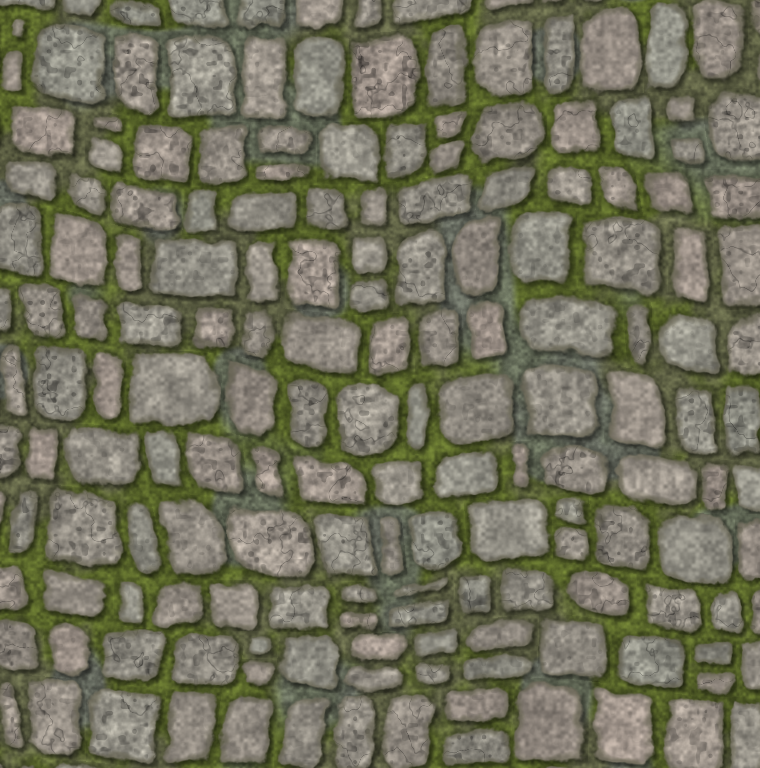
This texture is drawn by a WebGL 2 fragment shader. Its source:

```glsl
#version 300 es
precision highp float;
// Weathered cobblestones in uneven rows with moss growing in the joints.

uniform vec2 u_resolution;
out vec4 fragColor;

const float ROWS = 11.4;
const float COLUMN_DENSITY = 1.12;

float hash(vec2 p) {
    return fract(sin(dot(p, vec2(127.1, 311.7))) * 43758.5453);
}

float noise(vec2 p) {
    vec2 i = floor(p), f = fract(p);
    f = f * f * (3.0 - 2.0 * f);
    return mix(mix(hash(i), hash(i + vec2(1, 0)), f.x),
               mix(hash(i + vec2(0, 1)), hash(i + vec2(1, 1)), f.x), f.y);
}

float fbm(vec2 p) {
    float sum = 0.0, amplitude = 0.533;
    for (int i = 0; i < 4; i++) {
        sum += amplitude * noise(p);
        p = mat2(1.6, 1.2, -1.2, 1.6) * p + 7.3;
        amplitude *= 0.5;
    }
    return sum;
}

float smoothMax(float a, float b, float k) {
    float h = max(k - abs(a - b), 0.0) / k;
    return max(a, b) + h * h * k * 0.25;
}

float jitteredEdge(float i, float seed, float amount) {
    return i + amount * (hash(vec2(i, seed)) - 0.5);
}

// Interval of an uneven 1D grid holding x: low edge, high edge, index.
vec3 span(float x, float seed, float amount) {
    float i = floor(x);
    if (x < jitteredEdge(i, seed, amount)) i -= 1.0;
    else if (x >= jitteredEdge(i + 1.0, seed, amount)) i += 1.0;
    return vec3(jitteredEdge(i, seed, amount), jitteredEdge(i + 1.0, seed, amount), i);
}

// Chipped block: a box trimmed by eight tilted planes.
float chippedBlock(vec2 p, vec2 halfSize, vec2 id) {
    vec2 box = abs(p) - halfSize;
    float d = max(box.x, box.y);
    for (int k = 0; k < 8; k++) {
        float fk = float(k);
        float angle = fk * 0.7854 + 0.4 * (hash(id + fk * 3.7) - 0.5);
        vec2 n = vec2(cos(angle), sin(angle));
        float r = hash(id + fk * 5.3 + 11.0);
        float reach = k % 2 == 0 ? mix(0.86, 1.02, r) : mix(0.76, 0.98, r);
        d = smoothMax(d, dot(p, n) - reach * dot(abs(n), halfSize), 0.06);
    }
    return d;
}

// Signed distance to the stone of the cell at q, in row heights.
float stoneDistance(vec2 q, out vec2 id) {
    q += vec2(0.5, 0.75) * (vec2(noise(q * 0.4 + 31.0), noise(q * 0.37)) - 0.5);
    vec3 row = span(q.y, 3.0, 0.42);
    float shift = 10.0 * hash(vec2(row.z, 8.0));
    vec3 col = span(q.x * COLUMN_DENSITY + shift, row.z + 17.0, 0.7);
    id = vec2(col.z, row.z);
    vec2 low = vec2((col.x - shift) / COLUMN_DENSITY, row.x);
    vec2 high = vec2((col.y - shift) / COLUMN_DENSITY, row.y);

    // A few cells hold two short stones, one above the other.
    if (hash(id + 41.0) < 0.1) {
        float cut = mix(low.y, high.y, 0.4 + 0.25 * hash(id + 43.0));
        if (q.y < cut) high.y = cut;
        else { low.y = cut; id += 0.5; }
    }
    float margin = 0.045 + 0.05 * hash(id + 5.0);
    float d = chippedBlock(q - 0.5 * (low + high), 0.5 * (high - low) - margin, id);
    return d + 0.17 * (fbm(q * 4.0) - 0.5);
}

vec3 stoneColor(vec2 q, vec2 id, float d) {
    float rough = hash(id + 61.0);
    vec3 tint = mix(vec3(0.55, 0.55, 0.51), vec3(0.60, 0.555, 0.52), hash(id + 67.0));
    vec3 color = tint * mix(0.95, 1.07, hash(id + 71.0));
    color *= 1.0 + 0.38 * (fbm(q * 3.5 + id * 9.0) - 0.5);
    color *= 1.0 + 0.30 * (noise(q * 17.0) - 0.5);

    // Raking light from the upper left over the relief.
    float relief = fbm(q * 5.0 + id) - fbm(q * 5.0 + id + vec2(-0.22, 0.25));
    color *= 1.0 + mix(0.25, 0.75, rough) * relief;

    // Pits and hairline cracks.
    float pits = smoothstep(0.66, 0.82, noise(q * 11.0 + id * 3.0)) * rough;
    float vein = abs(fbm(q * 1.9 + id * 5.0) - 0.5);
    float crack = (1.0 - smoothstep(0.0, 0.018, vein)) * step(0.45, rough);
    color *= 1.0 - 0.28 * pits - 0.22 * crack;

    // Worn, mossy rim.
    float rim = smoothstep(-0.11, 0.0, d + 0.06 * (noise(q * 9.0) - 0.5));
    return mix(color, vec3(0.39, 0.38, 0.31), 0.75 * rim);
}

vec3 jointColor(vec2 q, float d) {
    vec3 color = mix(vec3(0.36, 0.37, 0.26), vec3(0.34, 0.39, 0.16),
                     smoothstep(0.36, 0.56, fbm(q * 0.9 + 13.0)));
    float bare = smoothstep(0.66, 0.76, noise(q * 0.85 + 57.0));
    color = mix(color, vec3(0.40, 0.42, 0.40), 0.75 * bare);
    color *= 1.0 + 0.55 * (fbm(q * 8.0) - 0.5) + 0.35 * (noise(q * 21.0) - 0.5);
    return color * mix(0.84, 1.06, smoothstep(0.0, 0.12, d));
}

void main() {
    vec2 q = gl_FragCoord.xy / u_resolution.y * ROWS;
    vec2 id, casterId;
    float d = stoneDistance(q, id);
    float caster = stoneDistance(q + vec2(-0.06, 0.07), casterId);
    float shadow = 1.0 - smoothstep(-0.07, 0.05, caster);
    vec3 joint = jointColor(q, d) * (1.0 - 0.36 * shadow);
    float blur = 0.015 + 0.6 * ROWS / u_resolution.y;
    float cover = 1.0 - smoothstep(-blur, blur, d);
    fragColor = vec4(mix(joint, stoneColor(q, id, d), cover), 1.0);
}
```
